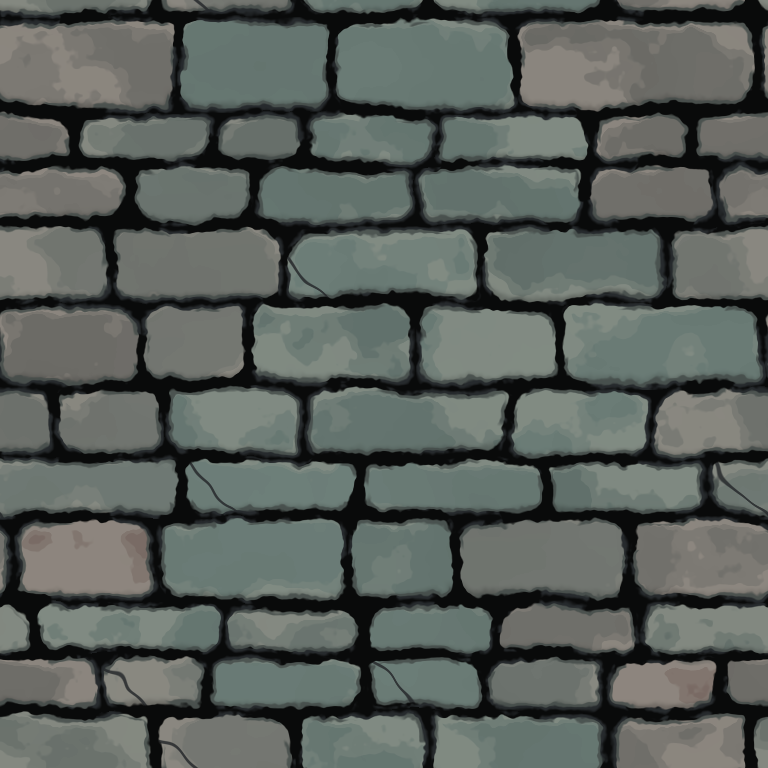
This texture is drawn by a Shadertoy shader. Its source:

```glsl
// Old stone wall: eleven courses of uneven height, each split into 4 to 6 stones.
// Jittered joints give every stone a rounded box, bent by tiling noise;
// tint, pale wear, rims and cracks vary by stone over a black mortar.

const int ROWS = 11;
// Course edges, measured down from the top of the canvas
const float EDGE[12] = float[](.021, .145, .215, .293, .393, .503, .596, .674, .784, .852, .927, 1.021);
// Stones in each course, and the shift of its joints in stone widths
const float COUNT[11] = float[](4., 6., 5., 4., 5., 5., 4., 5., 5., 6., 5.);
const float SHIFT[11] = float[](.77, .5, .73, .46, .76, .16, .8, .11, .26, .68, -.02);

float hash(vec2 p) {
    vec3 q = fract(p.xyx * .1031);
    q += dot(q, q.yzx + 33.33);
    return fract((q.x + q.y) * q.z);
}

// Value noise that repeats over the unit square
float noise(vec2 p, float period) {
    p *= period;
    vec2 i = floor(p), f = fract(p);
    f = f * f * (3. - 2. * f);
    vec2 a = mod(i, period) + period, b = mod(i + 1., period) + period;
    return mix(mix(hash(a), hash(vec2(b.x, a.y)), f.x),
               mix(hash(vec2(a.x, b.y)), hash(b), f.x), f.y);
}

float fbm(vec2 p, float period) {
    float sum = 0., gain = .5;
    for (int i = 0; i < 5; i++) {
        sum += gain * noise(p, period);
        period *= 2.;
        gain *= .5;
    }
    return sum / .97;
}

// Joint k of a course in stone widths; v runs down the course and leans it
float joint(float k, int row, float v) {
    vec2 id = vec2(row, mod(k, COUNT[row]));
    return k + .42 * (hash(id + 7.3) - .5) + .07 * (hash(id + 21.7) - .5) * (v - .5);
}

void mainImage(out vec4 fragColor, in vec2 fragCoord) {
    vec2 uv = fragCoord / iResolution.xy;
    float aa = 1. / min(iResolution.x, iResolution.y);

    // Bend the wall so that no edge is straight
    vec2 p = vec2(uv.x, 1. - uv.y);
    p += .010 * (vec2(noise(uv, 11.), noise(uv + .37, 13.)) - .5);
    p += .006 * (vec2(noise(uv, 41.), noise(uv + .61, 47.)) - .5);

    // Find the course
    float t = fract(p.y - EDGE[0]) + EDGE[0];
    int row = 0;
    for (int i = 1; i < ROWS; i++) if (t > EDGE[i]) row = i;
    float height = EDGE[row + 1] - EDGE[row];
    float v = (t - EDGE[row]) / height;

    // Find the stone between its two joints
    float n = COUNT[row];
    float u = p.x * n - SHIFT[row];
    float k = floor(u);
    if (u < joint(k, row, v)) k -= 1.;
    else if (u >= joint(k + 1., row, v)) k += 1.;
    float left = joint(k, row, v), right = joint(k + 1., row, v);
    vec2 id = vec2(row, mod(k, n));
    float h1 = hash(id + 3.1), h2 = hash(id + 51.9), h3 = hash(id + 87.4);

    // Rounded box with a different radius at each corner
    vec2 q = vec2((u - .5 * (left + right)) / n, (v - .5) * height);
    vec2 size = .5 * vec2((right - left) / n, height) - .0058 - .0025 * vec2(h2, h1);
    float radius = mix(.008, .027, hash(id + 2. * sign(q) + 13.));
    vec2 e = abs(q) - size + radius;
    float d = min(max(e.x, e.y), 0.) + length(max(e, 0.)) - radius;
    d += .005 * (noise(uv, 90.) - .5) + .0025 * (noise(uv, 190.) - .5);

    // Stone tint: green in the middle of the wall, warm grey to pink at the sides
    float centre = (.5 * (left + right) + SHIFT[row]) / n;
    float warm = smoothstep(.42, .72, .5 * h1 + .25 + .25 * cos(6.2832 * centre));
    vec3 warmGrey = mix(vec3(.445, .44, .42), vec3(.48, .42, .395), smoothstep(.65, 1., h2));
    vec3 stone = mix(vec3(.405, .47, .448), warmGrey, warm);
    stone *= .95 + .1 * h3;

    // Broad mottling in flat steps, like dry brush strokes
    float grain = fbm(uv + .23, 7.);
    stone *= .97 + .025 * floor(grain * 6.) / 2. - .01;

    // Pale wear gathers along the rim, most of all at the top
    float rim = smoothstep(-.016, -.001, d);
    float top = smoothstep(.2, 1., -q.y / size.y);
    float wear = fbm(uv, 10.) + rim * (.05 + .12 * top) + .16 * (h2 - .5);
    vec3 pale = mix(vec3(.52, .555, .52), vec3(.565, .54, .51), warm);
    stone = mix(stone, pale, .35 * smoothstep(.53, .55, wear) + .5 * smoothstep(.61, .63, wear));

    // Shade under the lower edge and a broken dark rim
    float low = smoothstep(.55, 1., q.y / size.y);
    stone *= 1. - .22 * low * smoothstep(-.012, 0., d);
    float broken = noise(uv + .17, 32.) + .25 * low;
    float edgeDark = smoothstep(-.0055, -.003, d) * smoothstep(.38, .5, broken);
    stone = mix(stone, vec3(.27, .30, .29), .85 * edgeDark);

    // A few stones have a crack across one corner
    vec2 corner = q * vec2(h2 < .5 ? 1. : -1., 1.) + size * vec2(1., -1.);
    float crack = abs(corner.x - corner.y - .055 + .03 * (noise(uv, 30.) - .5));
    crack = 1. - smoothstep(.0012, .0012 + 2. * aa, crack);
    stone = mix(stone, vec3(.15, .16, .17), .85 * crack * step(.9, h3));

    // Black mortar with slate smears close to the stones
    float smear = smoothstep(.5, .56, fbm(uv + .71, 16.)) * (1. - smoothstep(.002, .007, d));
    vec3 mortar = mix(vec3(.035, .038, .038), vec3(.15, .165, .175), smear);

    vec3 color = mix(stone, mortar, smoothstep(-aa, aa, d));
    fragColor = vec4(color, 1.);
}
```
